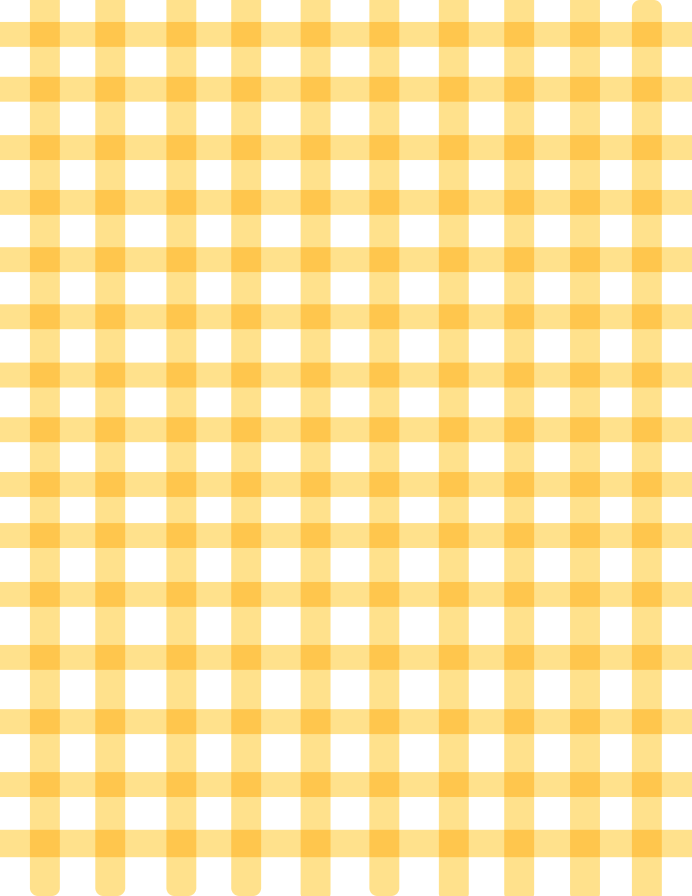
A Shadertoy shader for this pattern:

```glsl
const int COLUMNS = 10;
const int ROWS = 15;
const vec3 INK = vec3(1.0, 0.882, 0.55);

// Uneven hand-laid spacing: drift of each stripe from an even pitch
const float COLUMN_DRIFT[COLUMNS] = float[](
    0.0, -0.0017, 0.003, 0.0007, 0.0035, 0.0056, 0.0085, 0.0068, 0.0056, 0.0);
const float ROW_DRIFT[ROWS] = float[](
    0.0, 0.0013, 0.0070, 0.0142, 0.0200, 0.0212, 0.0137, 0.0103,
    0.0068, 0.0074, 0.0066, 0.0060, 0.0027, 0.0033, 0.0);

// Height of the lower end of each column
const float COLUMN_END[COLUMNS] = float[](
    0.0, 0.0, 0.0, 0.0, -0.006, 0.0, -0.006, -0.006, -0.006, -0.02);

float roundedBox(vec2 p, vec2 halfSize, float radius) {
    vec2 q = abs(p) - halfSize + radius;
    return length(max(q, 0.0)) + min(max(q.x, q.y), 0.0) - radius;
}

float coverage(float dist, float pixel) {
    return clamp(0.5 - dist / pixel, 0.0, 1.0);
}

// Upright bands with rounded ends
float columnDistance(vec2 p, float first, float pitch, float halfWidth) {
    const float halfLength = 0.51;
    float dist = 1.0;
    for (int i = 0; i < COLUMNS; i++) {
        float x = first + pitch * float(i) + COLUMN_DRIFT[i];
        vec2 center = vec2(x, COLUMN_END[i] + halfLength);
        dist = min(dist, roundedBox(p - center, vec2(halfWidth, halfLength), 0.009));
    }
    return dist;
}

// Level bands running off both sides; the lowest is slightly thicker
float rowDistance(float y, float first, float pitch, float halfWidth) {
    float dist = 1.0;
    for (int i = 0; i < ROWS; i++) {
        float center = first + pitch * float(i) + ROW_DRIFT[i];
        float thickness = halfWidth + (i == 0 ? 0.0014 : 0.0);
        dist = min(dist, abs(y - center) - thickness);
    }
    return dist;
}

// Translucent ink that multiplies where layers overlap
vec3 layInk(vec3 base, vec3 ink, float amount) {
    return base * mix(vec3(1.0), ink, amount);
}

void mainImage(out vec4 fragColor, in vec2 fragCoord) {
    float pixel = 1.0 / iResolution.y;
    vec2 p = fragCoord * pixel;

    float columns = coverage(columnDistance(p, 0.0501, 0.07465, 0.0167), pixel);
    float rows = coverage(rowDistance(p.y, 0.0586, 0.0645, 0.0139), pixel);

    vec3 color = layInk(vec3(1.0), INK, columns);
    color = layInk(color, INK, rows);
    fragColor = vec4(color, 1.0);
}
```
